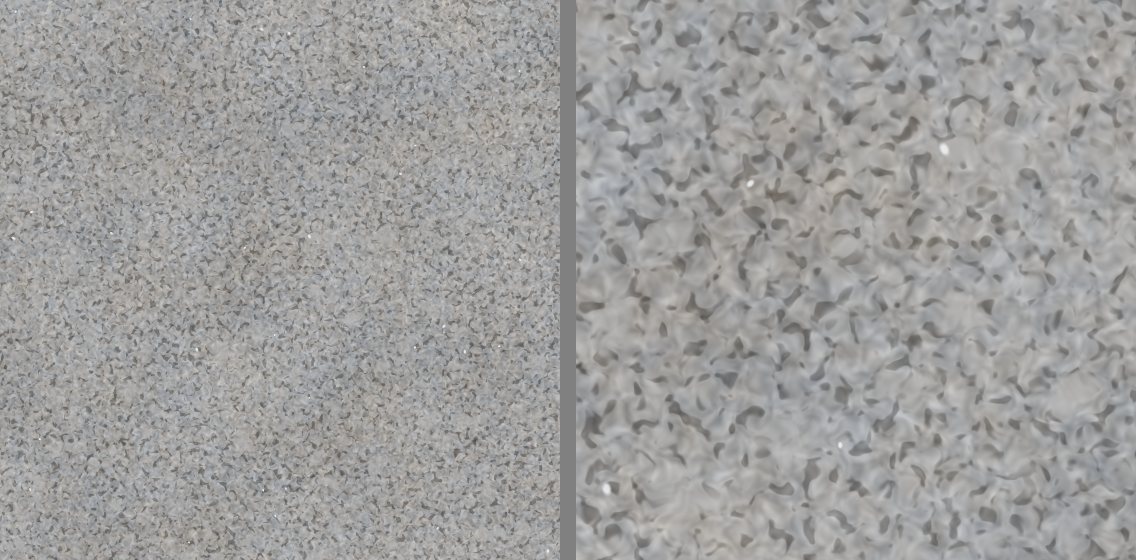
Left, the full canvas; right, a detail of the centre.
This texture is drawn by a Shadertoy shader. Its source:

```glsl
// Fine-grained grey granite: layered gradient noise gives the mottled body,
// thresholded noise the dark mica flecks and the pale feldspar patches,
// and a jittered grid scatters a few bright glints and rusty specks.

const vec3 STONE = vec3(0.645, 0.643, 0.641);
const vec3 MICA_LOSS = vec3(0.168, 0.173, 0.180);
const vec3 FELDSPAR = vec3(0.710, 0.706, 0.702);
const vec3 GLINT = vec3(0.93, 0.94, 0.95);
const vec3 RUST = vec3(0.60, 0.49, 0.38);
const vec3 COOL_TINT = vec3(-0.020, 0.0, 0.024);

float hash(vec2 p, float seed) {
    vec3 q = fract(vec3(p.xyx + seed * 7.31) * vec3(0.1031, 0.1030, 0.0973));
    q += dot(q, q.yzx + 33.33);
    return fract((q.x + q.y) * q.z);
}

// Contribution of one lattice corner, with a unit gradient of random angle
float corner(vec2 cell, vec2 offset, float seed) {
    float angle = 6.28319 * hash(cell, seed);
    return dot(vec2(cos(angle), sin(angle)), offset);
}

float gradientNoise(vec2 p, float seed) {
    vec2 i = floor(p);
    vec2 f = p - i;
    vec2 u = f * f * f * (f * (f * 6.0 - 15.0) + 10.0);
    vec2 e = vec2(1.0, 0.0);
    float low = mix(corner(i, f, seed), corner(i + e, f - e, seed), u.x);
    float high = mix(corner(i + e.yx, f - e.yx, seed),
                     corner(i + 1.0, f - 1.0, seed), u.x);
    return mix(low, high, u.y);
}

// Noise of a given frequency on its own rotated lattice
float layer(vec2 p, float frequency, float seed) {
    float a = seed * 1.7;
    mat2 turn = mat2(cos(a), sin(a), -sin(a), cos(a));
    return gradientNoise(turn * p * frequency + seed * 3.7, seed);
}

// Sum of mottling from soft clouds down to single crystals
float mottling(vec2 p) {
    return 0.06 * layer(p, 5.0, 1.0)
         + 0.06 * layer(p, 42.0, 2.0)
         + 0.10 * layer(p, 84.0, 3.0)
         + 0.12 * layer(p, 145.0, 4.0)
         + 0.07 * layer(p, 235.0, 5.0);
}

// Ragged dark flecks; a larger density lets more of them through
float flecks(vec2 p, float density) {
    float grain = layer(p, 98.0, 6.0) + 0.55 * layer(p, 190.0, 7.0);
    return smoothstep(0.11, 0.44, grain + density);
}

// Sparse slanted specks, at most one in each grid cell
float specks(vec2 p, float grid, float chance, float radius, float seed) {
    vec2 cell = floor(p * grid);
    float size = radius * mix(0.6, 1.2, hash(cell, seed + 3.0));
    vec2 jitter = vec2(hash(cell, seed), hash(cell, seed + 1.0));
    vec2 d = p - (cell + mix(vec2(0.15), vec2(0.85), jitter)) / grid;
    float a = 6.28319 * hash(cell, seed + 4.0);
    d = mat2(cos(a), sin(a), -sin(a), cos(a)) * d * vec2(1.0, 1.5);
    float present = step(hash(cell, seed + 2.0), chance);
    return present * (1.0 - smoothstep(0.4 * size, 1.3 * size, length(d)));
}

void mainImage(out vec4 fragColor, in vec2 fragCoord) {
    vec2 p = fragCoord / iResolution.y;

    // Small warp to break up round noise blobs
    vec2 warped = p + 0.005 * vec2(layer(p, 70.0, 8.0), layer(p, 70.0, 9.0));

    // Body of the stone
    vec3 color = STONE + mottling(warped);
    color += COOL_TINT * (layer(p, 9.0, 10.0) + layer(p, 50.0, 11.0));

    // Pale feldspar patches
    float patchShape = layer(warped, 30.0, 12.0) + 0.35 * layer(warped, 75.0, 13.0);
    float feldspar = smoothstep(0.20, 0.46, patchShape);
    color = mix(color, FELDSPAR, 0.55 * feldspar);

    // Dark mica, crowded in some areas and rare inside the patches
    float density = 0.14 * layer(p, 7.0, 14.0) + 0.16 * layer(p, 24.0, 15.0);
    float mica = flecks(warped, density) * (1.0 - 0.75 * feldspar);
    color -= MICA_LOSS * mica;

    // Rusty specks and bright glints
    color = mix(color, RUST, 0.6 * specks(p, 20.0, 0.04, 0.0025, 20.0));
    color = mix(color, GLINT, 0.9 * specks(p, 22.0, 0.06, 0.0034, 30.0));

    fragColor = vec4(clamp(color, 0.0, 1.0), 1.0);
}
```
